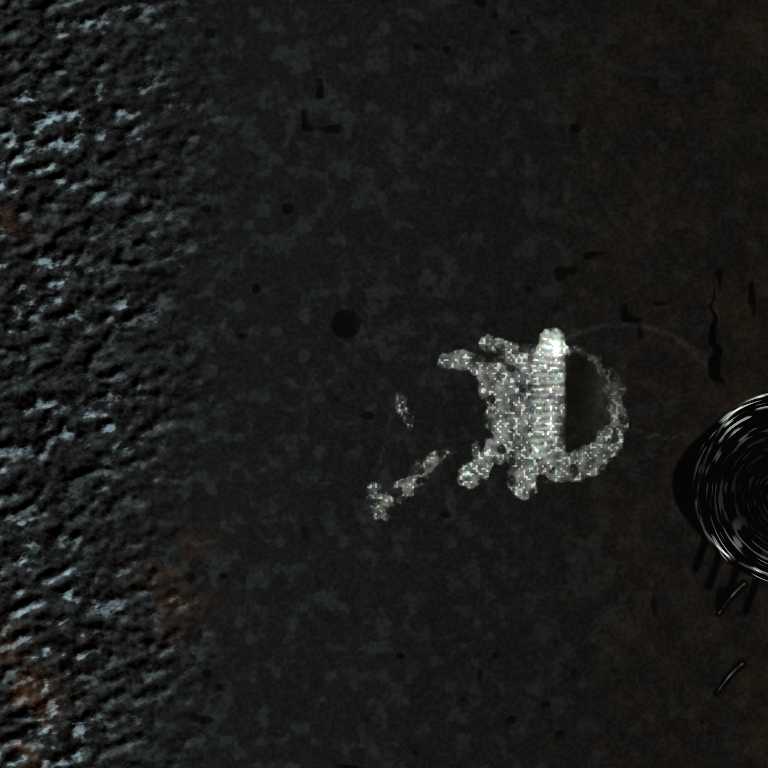
Reproduce this texture procedurally as a three.js fragment shader.

```glsl
varying vec2 vUv;

#define STEEL vec3(0.085, 0.088, 0.084)
#define FLECK vec3(0.27, 0.33, 0.35)
#define RUST vec3(0.13, 0.055, 0.01)
#define SILVER vec3(0.93, 0.97, 0.92)
#define GRAIN 0.085
#define RELIEF 0.38
#define RAGGED 0.022
#define HOLE_CENTER vec2(1.03, 0.365)
#define HOLE_RADIUS 0.127

float hash(vec2 p) {
  vec3 q = fract(p.xyx * 0.1031);
  q += dot(q, q.yzx + 33.33);
  return fract((q.x + q.y) * q.z);
}

float noise(vec2 p) {
  vec2 i = floor(p), f = fract(p);
  f *= f * (3.0 - 2.0 * f);
  return mix(mix(hash(i), hash(i + vec2(1, 0)), f.x),
             mix(hash(i + vec2(0, 1)), hash(i + 1.0), f.x), f.y);
}

float fbm(vec2 p) {
  float sum = 0.0, amp = 0.533;
  for (int i = 0; i < 4; i++) {
    sum += amp * noise(p);
    p = mat2(1.6, 1.2, -1.2, 1.6) * p + 7.3;
    amp *= 0.5;
  }
  return sum;
}

float capsule(vec2 p, vec2 a, vec2 b, float r) {
  vec2 ab = b - a;
  return length(p - a - ab * clamp(dot(p - a, ab) / dot(ab, ab), 0.0, 1.0)) - r;
}

float ellipse(vec2 p, vec2 c, vec2 r) {
  return (length((p - c) / r) - 1.0) * min(r.x, r.y);
}

float fill(float d, float soft) { return 1.0 - smoothstep(-soft, soft, d); }

float spot(vec2 p, vec2 c, vec2 r) {
  vec2 q = (p - c) / r;
  return exp(-dot(q, q));
}

float height(vec2 p) { return fbm(vec2(p.x + 0.4 * p.y, p.y - 0.4 * p.x) * vec2(50.0, 78.0)); }

vec3 plate(vec2 p) {
  float rough = 1.0 - smoothstep(0.08, 0.34, p.x + 0.12 * (fbm(p * 6.0) - 0.5));
  float worn = 1.0 - smoothstep(0.3, 1.0, p.x);
  float grain = 0.6 * noise(p * 270.0) + 0.4 * fbm(p * 95.0) - 0.5;
  vec3 col = STEEL * mix(vec3(0.9, 0.82, 0.76), vec3(1.05, 1.06, 1.08), worn);
  col += grain * GRAIN * (0.7 + 0.5 * rough);
  col += vec3(0.03, 0.037, 0.038) * smoothstep(0.5, 0.75, fbm(p * 58.0)) * (0.5 + worn);
  // Pitted left side
  float h = height(p);
  col += rough * RELIEF * (h - height(p + vec2(0.005, -0.006))) * vec3(0.9, 1.0, 1.02);
  float clumps = smoothstep(0.35, 0.65, fbm(p * 13.0 + 4.0));
  col += rough * FLECK * smoothstep(0.56, 0.82, h) * (0.3 + clumps);
  // Rust stains
  float stain = spot(p, vec2(0.01, 0.07), vec2(0.06, 0.11)) + 0.5 * spot(p, vec2(0.23, 0.25), vec2(0.06, 0.09))
              + 0.6 * spot(p, vec2(0.02, 0.72), vec2(0.04, 0.03)) + 0.25 * smoothstep(0.6, 1.0, p.x);
  col += RUST * stain * smoothstep(0.4, 0.7, fbm(p * 32.0 + 9.0));
  // Small dark pits and one round dimple
  col *= 1.0 - 0.6 * smoothstep(0.82, 0.9, noise(p * 48.0)) * smoothstep(0.6, 0.75, noise(p * 19.0 + 3.0));
  return col * (1.0 - 0.6 * fill(length(p - vec2(0.4505, 0.578)) - 0.019, 0.003));
}

vec3 scrape(vec2 p, vec3 col) {
  vec2 q = p + (vec2(fbm(p * 65.0), fbm(p * 65.0 + 31.0)) - 0.5) * RAGGED;
  // Torn body, horn and legs
  float d = capsule(q, vec2(0.58, 0.536), vec2(0.645, 0.517), 0.010);
  d = min(d, capsule(q, vec2(0.638, 0.549), vec2(0.68, 0.54), 0.013));
  d = min(d, capsule(q, vec2(0.65, 0.505), vec2(0.672, 0.42), 0.029));
  d = min(d, capsule(q, vec2(0.692, 0.51), vec2(0.694, 0.415), 0.037));
  d = min(d, capsule(q, vec2(0.718, 0.546), vec2(0.708, 0.43), 0.023));
  d = min(d, capsule(q, vec2(0.652, 0.425), vec2(0.613, 0.383), 0.015));
  d = min(d, capsule(q, vec2(0.682, 0.40), vec2(0.683, 0.366), 0.016));
  // Loose fragments
  float bits = capsule(q, vec2(0.521, 0.482), vec2(0.533, 0.452), 0.008);
  bits = min(bits, capsule(q, vec2(0.573, 0.407), vec2(0.503, 0.345), 0.010));
  bits = min(bits, capsule(q, vec2(0.487, 0.362), vec2(0.497, 0.332), 0.010));
  // Half ring around a dark lens
  float ring = max(ellipse(q, vec2(0.736, 0.46), vec2(0.081, 0.089)), 0.705 - q.x);
  float lens = max(ellipse(q, vec2(0.736, 0.475), vec2(0.058, 0.068)), 0.736 - p.x);
  float body = fill(d, 0.003), chips = fill(bits, 0.003) * smoothstep(0.25, 0.5, fbm(p * 75.0));
  float band = fill(ring, 0.003) * mix(0.85, 0.4, smoothstep(0.42, 0.5, p.y));
  float cover = max(max(body, 0.9 * chips), band);
  float glint = smoothstep(0.55, 0.9, noise(p * 290.0));
  float light = 0.1 + 0.6 * fbm(p * 120.0) + 0.4 * glint;
  // Ribbed bright column
  float column = fill(capsule(p, vec2(0.718, 0.545), vec2(0.708, 0.42), 0.018), 0.012);
  float ribs = 0.5 + 0.5 * sin(p.y * 720.0 + 5.0 * noise(p * 40.0));
  light += column * (0.08 + 0.17 * ribs) + 0.5 * spot(p, vec2(0.72, 0.55), vec2(0.018, 0.022));
  light *= 1.0 - 0.6 * smoothstep(0.66, 0.8, noise(p * 75.0 + 8.0)) * (1.0 - column);
  vec3 tint = SILVER + 0.12 * (vec3(noise(p * 210.0), noise(p * 210.0 + 40.0), noise(p * 210.0 + 80.0)) - 0.5);
  col = mix(col, light * tint, cover);
  vec3 shade = vec3(0.06, 0.055, 0.045) + 0.13 * smoothstep(0.755, 0.785, p.x) * fbm(p * 110.0);
  col = mix(col, shade, 0.92 * fill(lens, 0.003));
  // Faint rubbed trails
  float trail = fill(abs(ellipse(p, vec2(0.81, 0.46), vec2(0.13, 0.118))) - 0.002, 0.006) * step(0.51, p.y);
  trail += fill(capsule(q, vec2(0.82, 0.438), vec2(0.895, 0.432), 0.001), 0.004);
  trail += fill(capsule(q, vec2(0.485, 0.38), vec2(0.515, 0.46), 0.001), 0.005);
  return col + 0.11 * trail * noise(p * 180.0);
}

vec3 hole(vec2 p, vec3 col) {
  vec2 q = p - HOLE_CENTER;
  float r = length(q), a = atan(q.y, -q.x);
  // Dark spike above and shadow beside the rim
  float spike = abs(p.x - 0.931 - 0.012 * (noise(vec2(p.y * 70.0, 2.0)) - 0.5));
  spike -= 0.008 * smoothstep(0.65, 0.5, p.y);
  col *= 1.0 - 0.75 * fill(spike, 0.002) * smoothstep(0.49, 0.51, p.y) * smoothstep(0.645, 0.62, p.y);
  float shadow = r - HOLE_RADIUS - 0.028 * spot(vec2(a, 0.0), vec2(0.05, 0.0), vec2(0.45));
  col = mix(col, vec3(0.018), fill(shadow, 0.003));
  // Torn flakes under the rim
  for (int i = 0; i < 4; i++) {
    float t = -0.52 - 0.23 * float(i);
    vec2 root = HOLE_CENTER + HOLE_RADIUS * vec2(-cos(t), sin(t));
    col = mix(col, vec3(0.02), fill(capsule(p, root, root - vec2(0.014, 0.042), 0.005), 0.003));
  }
  // Turned grooves catching light
  float coil = r + 0.012 * a;
  float groove = smoothstep(0.58, 0.85, noise(vec2(a * 5.0, coil * 430.0)));
  float upper = smoothstep(0.25, 0.8, a), lower = smoothstep(-0.4, -0.7, a);
  float wall = smoothstep(0.07, 0.12, r) * fill(r - HOLE_RADIUS, 0.002);
  float shine = groove * wall * (0.18 + 0.5 * upper + 0.3 * lower) + 0.07 * groove * fill(r - 0.1, 0.02);
  float edge = fill(abs(r - HOLE_RADIUS + 0.006 + 0.004 * sin(a * 4.0)) - 0.001, 0.002);
  shine += edge * (0.2 + 0.35 * upper + 0.65 * lower) * noise(vec2(a * 16.0, 3.0));
  // Curled shavings below
  for (int i = 0; i < 2; i++) {
    vec2 c = vec2(0.952 - 0.003 * float(i), 0.222 - 0.104 * float(i));
    vec2 s = p - c;
    float bow = 12.0 * s.x * s.x;
    float chip = capsule(vec2(s.x, s.y + bow), vec2(-0.015, -0.017), vec2(0.018, 0.022), 0.001);
    col = mix(col, vec3(0.02), fill(chip - 0.004, 0.003));
    shine += 0.5 * fill(chip, 0.0015) * noise(p * 150.0);
  }
  return col + shine * SILVER;
}

void main() {
  vec3 col = hole(vUv, scrape(vUv, plate(vUv)));
  gl_FragColor = vec4(clamp(col, 0.0, 1.0), 1.0);
}
```
